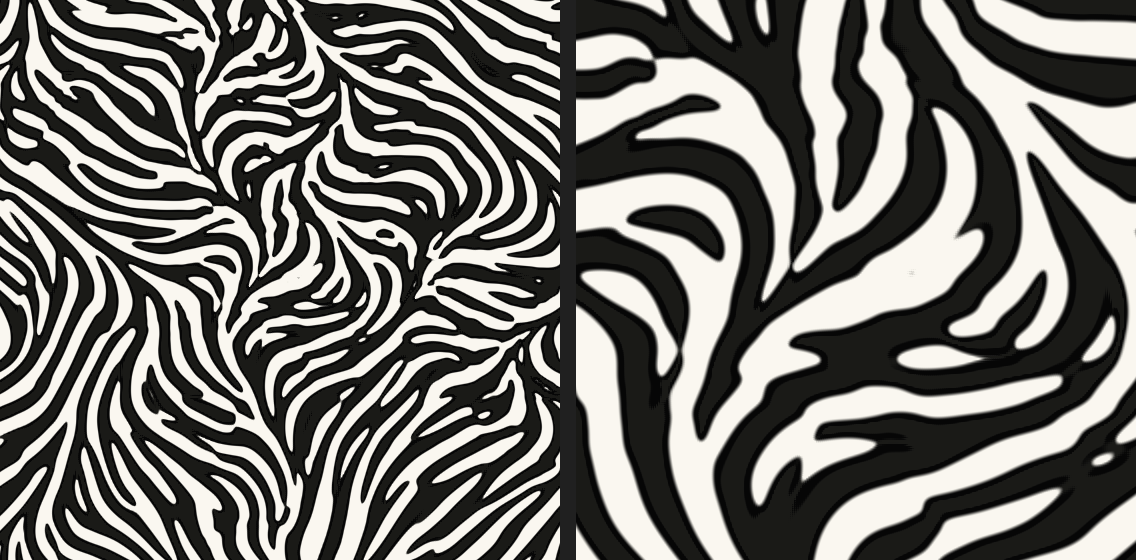
Left: the whole. Right: its middle third, enlarged.
Reproduce this pattern procedurally as a WebGL 2 fragment shader.

```glsl
#version 300 es
precision highp float;
// Zebra hide: tapering, forking cream stripes on near-black ink.
// Scattered wave kernels are bent along a smoothly turning angle field,
// summed, and cut at a threshold to give crisp flowing stripes.

uniform vec2 u_resolution;
out vec4 fragColor;

const vec3 INK = vec3(0.10, 0.10, 0.09);
const vec3 DEEP_INK = vec3(0.025, 0.025, 0.025);
const vec3 CREAM = vec3(0.98, 0.97, 0.94);

const float CELL = 0.040;            // spacing of the kernels
const int REACH = 4;                 // cells searched on each side
const float KERNEL_LENGTH = 0.155;   // radius along the stripes
const float KERNEL_WIDTH = 0.062;    // radius across the stripes
const float TAU = 6.2831853;

vec3 hash3(vec2 p) {
    vec3 q = fract(p.xyx * vec3(0.1031, 0.1030, 0.0973));
    q += dot(q, q.yxz + 33.33);
    return fract((q.xxy + q.yzz) * q.zyx);
}

// Smooth noise from -1 to 1
float noise(vec2 p) {
    vec2 cell = floor(p);
    vec2 f = fract(p);
    vec2 s = f * f * f * (f * (f * 6.0 - 15.0) + 10.0);
    float low = mix(hash3(cell).x, hash3(cell + vec2(1.0, 0.0)).x, s.x);
    float high = mix(hash3(cell + vec2(0.0, 1.0)).x, hash3(cell + 1.0).x, s.x);
    return 2.0 * mix(low, high, s.y) - 1.0;
}

// Angle of the stripe normal: swings about upright stripes, with small bends
float normalAngle(vec2 p) {
    vec2 turned = mat2(0.8, 0.6, -0.6, 0.8) * p;
    return 1.9 * noise(turned * 3.9 + 37.4) + 0.4 * noise(turned * 7.1 + 51.2);
}

// One windowed wave: a short bundle of parallel stripes
float waveKernel(vec2 d, float angle, float period) {
    vec2 normal = vec2(cos(angle), sin(angle));
    float across = dot(d, normal);
    float along = dot(d, vec2(-normal.y, normal.x));
    vec2 reach = vec2(across / KERNEL_WIDTH, along / KERNEL_LENGTH);
    float window = max(0.0, 1.0 - dot(reach, reach));
    return window * window * window * cos(TAU * across / period);
}

float stripes(vec2 p) {
    // Linear model of the angle field around this point
    const float STEP = 0.01;
    float angle = normalAngle(p);
    vec2 turning = vec2(normalAngle(p + vec2(STEP, 0.0)) - angle,
                        normalAngle(p + vec2(0.0, STEP)) - angle) / STEP;
    vec2 home = floor(p / CELL);
    float sum = 0.0;
    for (int y = -REACH; y <= REACH; y++) {
        for (int x = -REACH; x <= REACH; x++) {
            vec2 cell = home + vec2(x, y);
            vec3 rnd = hash3(cell + 71.0);
            vec2 d = p - (cell + rnd.xy) * CELL;
            // The direction halfway to the kernel centre bends the wave
            float midwayAngle = angle - 0.5 * dot(turning, d);
            float polarity = rnd.z < 0.5 ? -1.0 : 1.0;
            float period = mix(0.035, 0.048, fract(rnd.z * 2.0));
            sum += polarity * waveKernel(d, midwayAngle, period);
        }
    }
    return sum;
}

void main() {
    vec2 p = gl_FragCoord.xy / u_resolution.y;
    float level = stripes(p) - 0.22;

    // Approximate signed distance to the stripe edge, in canvas units
    float steepness = length(vec2(dFdx(level), dFdy(level))) * u_resolution.y;
    float dist = level / max(steepness, 25.0);

    // Ink darkens in a thin rim beside the cream, except where it is flat
    float rim = smoothstep(-0.0052, -0.0040, dist) * smoothstep(25.0, 55.0, steepness);
    float cream = smoothstep(-0.0015, 0.0015, dist);
    vec3 colour = mix(mix(INK, DEEP_INK, rim), CREAM, cream);
    fragColor = vec4(colour, 1.0);
}
```
